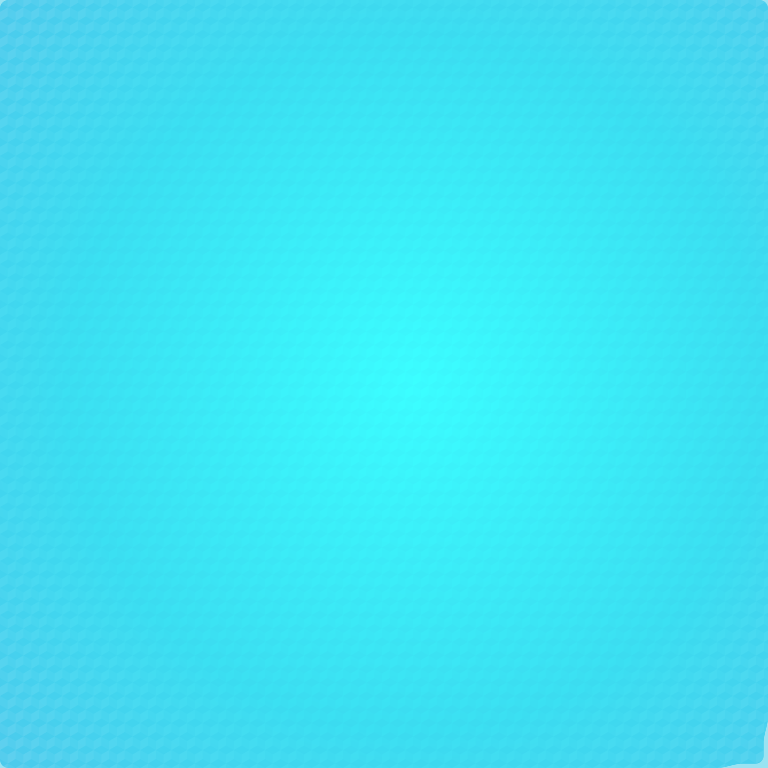
Write a Shadertoy shader that draws this background.

```glsl
#define GLOW_CENTER vec2(0.54, 0.5)
#define TILE_WIDTH 0.0203
#define CORE_COLOR vec3(0.23, 0.99, 1.0)
#define MID_COLOR vec3(0.23, 0.87, 0.945)
#define RIM_COLOR vec3(0.34, 0.80, 0.93)
#define BORDER_COLOR vec3(0.60, 0.89, 0.95)
#define MID_RADIUS 0.45
#define RIM_RADIUS 0.74
#define CORNER_RADIUS 0.011
#define CORNER_INSET 0.0055
#define SAMPLES 3

// Offset from the centre of the nearest pointy-top hexagon of unit width
vec2 hexLocal(vec2 p) {
    vec2 period = vec2(1.0, sqrt(3.0));
    vec2 a = mod(p, period) - 0.5 * period;
    vec2 b = mod(p + 0.5 * period, period) - 0.5 * period;
    return dot(a, a) < dot(b, b) ? a : b;
}

// Shade of a cube face: dark top, neutral left, light right
float cubeFace(vec2 p) {
    vec2 q = hexLocal(p / TILE_WIDTH);
    float top = q.y;
    float right = 0.866 * q.x - 0.5 * q.y;
    float left = -0.866 * q.x - 0.5 * q.y;
    if (top > max(left, right)) return -1.0;
    return right > left ? 1.0 : 0.0;
}

// Average several samples per pixel to smooth the facet edges
float smoothCubes(vec2 p, vec2 pixel) {
    float total = 0.0;
    for (int y = 0; y < SAMPLES; y++) {
        for (int x = 0; x < SAMPLES; x++) {
            vec2 jitter = (vec2(x, y) + 0.5) / float(SAMPLES) - 0.5;
            total += cubeFace(p + jitter * pixel);
        }
    }
    return total / float(SAMPLES * SAMPLES);
}

// Rounded panel, pulled in slightly near the lower right corner
float panelDistance(vec2 p) {
    float inset = CORNER_INSET * smoothstep(0.935, 0.96, p.x - p.y);
    vec2 d = abs(p - 0.5) - (0.5 - inset - CORNER_RADIUS);
    return length(max(d, 0.0)) + min(max(d.x, d.y), 0.0) - CORNER_RADIUS;
}

void mainImage(out vec4 fragColor, in vec2 fragCoord) {
    vec2 pixel = 1.0 / iResolution.xy;
    vec2 p = fragCoord * pixel;

    // Radial glow
    float radius = length(p - GLOW_CENTER);
    float rim = clamp((radius - MID_RADIUS) / (RIM_RADIUS - MID_RADIUS), 0.0, 1.0);
    vec3 color = mix(CORE_COLOR, MID_COLOR, min(radius / MID_RADIUS, 1.0));
    color = mix(color, RIM_COLOR, rim);

    // Faint cubes, whose red tint grows toward the rim
    color += smoothCubes(p, pixel) * vec3(0.04 * rim, 0.009, 0.004);

    // Pale border outside the panel
    float outside = smoothstep(-0.5, 0.5, panelDistance(p) / pixel.y);
    color = mix(color, BORDER_COLOR, outside);

    fragColor = vec4(color, 1.0);
}
```
